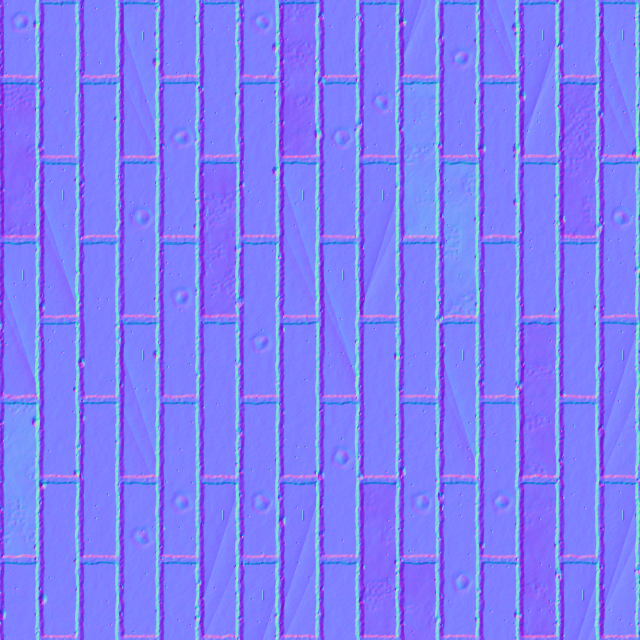
This texture map is drawn by a Shadertoy shader. Its source:

```glsl
// Normal map of worn upright bricks in half-offset columns with rough recessed joints.
const vec2 BRICKS = vec2(16.0, 4.0);     // bricks across and down
const float JOINT_SHIFT = 0.001;         // joints sit slightly left of the grid
const float JOINT_DEPTH = 0.0048;
const vec2 SIDE_BEVEL = vec2(0.0078, 0.006);   // left and right brick edge
const vec2 END_BEVEL = vec2(0.0058, 0.0045);   // lower and upper brick edge
const vec2 JOINT_GAP = vec2(0.0003, 0.0028);   // half of the flat joint floor
const float END_FLOOR = 0.28;            // relative height of the short joints
const float EDGE_WOBBLE = 0.0024;
const float MORTAR_ROUGH = 0.0011;
const float GRAIN = 0.00016;
const float FOLD_HEIGHT = 0.0015;
const float FACE_TILT = 0.16;
const float STREAK_SHARE = 0.36;         // brick kinds, as cumulative shares
const float DENT_SHARE = 0.62;
const float PLAIN_SHARE = 0.87;

float hash(vec2 p) {
    vec3 q = fract(vec3(p.xyx) * 0.1031);
    q += dot(q, q.yzx + 33.33);
    return fract((q.x + q.y) * q.z);
}

float noise(vec2 p) {
    vec2 i = floor(p), f = fract(p);
    f = f * f * (3.0 - 2.0 * f);
    return mix(mix(hash(i), hash(i + vec2(1, 0)), f.x),
               mix(hash(i + vec2(0, 1)), hash(i + vec2(1, 1)), f.x), f.y);
}

// Brick index, and position inside the brick in canvas units
vec2 brickCell(vec2 p, out vec2 local) {
    float column = floor(p.x * BRICKS.x);
    vec2 g = p * BRICKS + vec2(0.0, 0.5 * (1.0 - mod(column, 2.0)));
    local = fract(g) / BRICKS;
    return floor(g);
}

// Raised face: 0 in the joint, 1 on the brick
float brickFace(vec2 p) {
    vec2 wobble = vec2(noise(p * 75.0), noise(p * 75.0 + 40.0)) - 0.5;
    wobble += 0.6 * (vec2(noise(p * 230.0 + 9.0), noise(p * 230.0 + 71.0)) - 0.5);
    vec2 local;
    brickCell(p, local);
    vec2 low = local + wobble * EDGE_WOBBLE - JOINT_GAP;
    vec2 high = 1.0 / BRICKS - local - wobble.yx * EDGE_WOBBLE - JOINT_GAP;
    float side = smoothstep(0.0, SIDE_BEVEL.x, low.x) * smoothstep(0.0, SIDE_BEVEL.y, high.x);
    float ends = smoothstep(0.0, END_BEVEL.x, low.y) * smoothstep(0.0, END_BEVEL.y, high.y);
    return side * mix(END_FLOOR, 1.0, ends);
}

// Mortar lumps of three sizes along the long joints
float mortarLumps(vec2 p) {
    float joint = floor(p.x * BRICKS.x + 0.5), h = 0.0;
    for (int k = 0; k < 3; k++) {
        float size = float(k), count = 11.0 * exp2(size);
        vec2 id = vec2(joint + 37.0 * size, floor(p.y * count + hash(vec2(joint, size))));
        float cellY = fract(p.y * count + hash(vec2(joint, size)));
        float radius = 0.0075 / (1.0 + 0.7 * size) * mix(0.6, 1.0, hash(id + 5.3));
        vec2 d = vec2(p.x - joint / BRICKS.x - 0.012 * (hash(id + 2.7) - 0.5),
                      (cellY - mix(0.35, 0.65, hash(id + 8.1))) / count);
        d += 0.002 * (noise(p * 300.0) - 0.5);
        h += step(hash(id), 0.42) * 0.6 * radius * smoothstep(radius, 0.0, length(d * vec2(1.0, 0.75)));
    }
    return h;
}

// Folds, dents, roughness and small specks on one brick face
float faceWear(vec2 p) {
    vec2 local;
    vec2 id = brickCell(p, local);
    vec2 c = local - 0.5 / BRICKS;
    float kind = hash(id + 3.0), lean = hash(id + 17.0) < 0.5 ? -1.0 : 1.0;
    float h = GRAIN * (noise(p * 260.0) + 2.0 * noise(p * vec2(110.0, 70.0)));
    if (kind < STREAK_SHARE) {
        for (int k = 0; k < 2; k++) {
            float s = float(k);
            float u = c.x + lean * (0.32 + 0.12 * s) * (c.y + 0.05 * s + 0.05 * (hash(id + s) - 0.5));
            h += FOLD_HEIGHT * (1.0 - 0.4 * s) * exp(-abs(u) / 0.011);
        }
        vec2 scratch = vec2(c.x - 0.006, max(abs(c.y - 0.07) - 0.007, 0.0));
        h -= 0.0009 * smoothstep(0.0018, 0.0, length(scratch));
    } else if (kind < DENT_SHARE) {
        float r = length(c - vec2(0.004, 0.035 * lean)) + 0.004 * (noise(p * 130.0) - 0.5);
        h += 0.0011 * (exp(-pow((r - 0.011) / 0.005, 2.0)) - exp(-r * r / 0.00004));
    } else if (kind > PLAIN_SHARE) {
        float patchy = smoothstep(0.45, 0.75, noise(p * 38.0));
        h += 0.0009 * patchy * noise(p * 220.0) + 0.0004 * noise(p * 90.0);
    }
    // Sparse specks
    vec2 cell = floor(p * 55.0), d = fract(p * 55.0) - mix(vec2(0.25), vec2(0.75), vec2(hash(cell + 4.0), hash(cell + 6.0)));
    return h + step(hash(cell), 0.13) * 0.0009 * smoothstep(0.12, 0.0, length(d));
}

float height(vec2 p) {
    float face = brickFace(p);
    float mortar = MORTAR_ROUGH * (1.0 - face) * noise(p * 240.0 + 13.0);
    return JOINT_DEPTH * face + face * faceWear(p) + mortar + mortarLumps(p);
}

void mainImage(out vec4 fragColor, in vec2 fragCoord) {
    vec2 p = fragCoord / iResolution.xy + vec2(JOINT_SHIFT, 0.0);
    float e = max(0.0006, 0.5 / iResolution.y);   // slope is averaged over a pixel
    vec2 slope = vec2(height(p + vec2(e, 0)) - height(p - vec2(e, 0)),
                      height(p + vec2(0, e)) - height(p - vec2(0, e))) / (2.0 * e);

    // Red faces down and green faces right; some bricks lean sideways
    vec2 local;
    vec2 id = brickCell(p, local);
    float lean = hash(id + 3.0) > PLAIN_SHARE ? (hash(id + 29.0) < 0.6 ? 1.0 : -1.0) : 0.12 * (hash(id + 23.0) - 0.3);
    float tilt = FACE_TILT * lean * (0.6 + 0.8 * noise(p * 24.0)) * brickFace(p);
    vec3 normal = normalize(vec3(slope.y - 0.25 * tilt, tilt - slope.x, 1.0));
    fragColor = vec4(0.5 + 0.5 * normal, 1.0);
}
```
